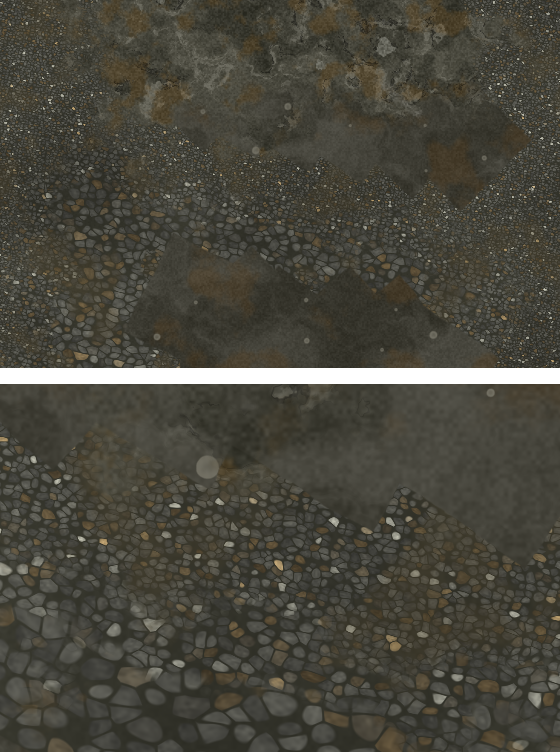
Top: the whole. Bottom: its middle third, enlarged.
A Shadertoy shader for this texture:

```glsl
// Dark weathered ground: gravel and pebbles around angular slabs of lichen-spotted rock

float hash(vec2 p) {
    vec3 q = fract(vec3(p.xyx) * 0.1031);
    q += dot(q, q.yzx + 33.33);
    return fract((q.x + q.y) * q.z);
}

vec2 hash2(vec2 p) { return vec2(hash(p), hash(p + 71.7)); }

mat2 turn(float a) { return mat2(cos(a), sin(a), -sin(a), cos(a)); }

float noise(vec2 p) {
    vec2 i = floor(p), f = fract(p);
    f = f * f * (3.0 - 2.0 * f);
    return mix(mix(hash(i), hash(i + vec2(1, 0)), f.x),
               mix(hash(i + vec2(0, 1)), hash(i + 1.0), f.x), f.y);
}

float fbm(vec2 p) {
    float sum = 0.0, amp = 0.5;
    for (int i = 0; i < 6; i++) {
        sum += amp * noise(p);
        p = turn(0.6) * p * 2.03 + 17.3;
        amp *= 0.54;
    }
    return sum;
}

float segment(vec2 p, vec2 a, vec2 b) {
    vec2 ab = b - a;
    return length(p - a - ab * clamp(dot(p - a, ab) / dot(ab, ab), 0.0, 1.0));
}

float box(vec2 p, vec2 halfSize) {
    vec2 d = abs(p) - halfSize;
    return length(max(d, 0.0)) + min(max(d.x, d.y), 0.0);
}

// Jagged slab: a row of overlapping turned blocks
float slab(vec2 p, vec2 a, vec2 b, float sizeA, float sizeB, float seed) {
    float d = 1e3;
    for (int i = 0; i < 6; i++) {
        float t = float(i) / 5.0;
        vec2 h = hash2(vec2(float(i), seed));
        vec2 c = mix(a, b, t) + 0.03 * (h - 0.5);
        d = min(d, box(turn(0.4 + 0.5 * h.x) * (p - c), mix(sizeA, sizeB, t) * vec2(1.0, 0.8 + 0.3 * h.y)));
    }
    return d;
}

// Packed stones, each with its own size, shade and tint
vec3 stones(vec2 p, float scale, float pale) {
    vec2 q = turn(0.25) * p * scale * vec2(0.85, 1.15);
    q += 0.5 * vec2(noise(q * 0.9), noise(q * 0.9 + 40.0));
    vec2 cell = floor(q), id = cell;
    float near = 9.0, next = 9.0;
    for (int y = -1; y <= 1; y++)
    for (int x = -1; x <= 1; x++) {
        vec2 c = cell + vec2(x, y);
        float d = length(c + 0.1 + 0.8 * hash2(c) - q);
        if (d < near) { next = near; near = d; id = c; }
        else next = min(next, d);
    }
    float aa = scale / iResolution.y, kind = hash(id + 5.3), tone = hash(id + 19.1);
    float radius = mix(0.38, 0.8, hash(id + 31.7));
    float body = smoothstep(0.02, 0.14 + 0.6 * aa, next - near);
    body *= 1.0 - smoothstep(radius - 0.1 - 0.5 * aa, radius + 0.5 * aa, near);
    float shade = mix(0.24, 0.36, tone) + pale * smoothstep(0.91, 1.0, tone);
    vec3 tint = mix(vec3(1.0, 1.0, 0.92), vec3(1.14, 0.97, 0.68), smoothstep(0.78, 0.95, kind));
    vec3 stone = tint * shade * (1.1 - 0.3 * near) * (0.88 + 0.24 * noise(q * 5.0));
    return mix(vec3(0.2, 0.2, 0.165), stone, body);
}

// Scattered pale lichen discs; ragged bends their rims
float spots(vec2 p, float scale, float chance, float ragged) {
    vec2 q = p * scale, cell = floor(q);
    vec2 h = hash2(cell + 8.0);
    float radius = mix(0.03, 0.085, h.y * h.y) * (1.0 + ragged);
    float d = length(q - cell - 0.25 - 0.5 * h) + ragged * 0.3 * (fbm(q * 9.0) - 0.5);
    float aa = scale / iResolution.y;
    float disc = 1.0 - smoothstep(radius - aa, radius + aa, d);
    return disc * step(hash(cell + 2.5), chance) * (0.75 + 0.25 * smoothstep(0.2, 0.8, d / radius));
}

void mainImage(out vec4 fragColor, in vec2 fragCoord) {
    vec2 p = fragCoord / iResolution.y;
    p.x += 0.5 * (1.524 - iResolution.x / iResolution.y);
    float broad = fbm(p * 4.0 + 3.0), patchy = fbm(p * 11.0 + 9.0);
    float grain = noise(p * 240.0) - 0.5;

    // Gravel graded from fine sides to coarse pebbles beside the lower slab
    float bed = min(segment(p, vec2(0.27, 0.05), vec2(0.28, 0.38)) - 0.13,
                    segment(p, vec2(0.4, 0.38), vec2(1.25, 0.2)) - 0.06);
    bed += 0.22 * (patchy - 0.5);
    vec3 color = stones(p, 125.0, 0.3);
    color = mix(color, stones(p + 3.0, 80.0, 0.22), smoothstep(0.14, 0.06, bed));
    color = mix(color, stones(p + 7.0, 43.0, 0.08), smoothstep(0.03, -0.02, bed));
    color *= 0.78 + 0.42 * broad;
    color = mix(color, vec3(0.3, 0.26, 0.17), 0.35 * smoothstep(0.55, 0.75, patchy));

    // Rough rock face with flowing streaks, rust and crevices
    vec2 flow = turn(0.35) * p * vec2(5.0, 8.0) + 1.8 * vec2(broad, patchy);
    float streak = fbm(flow * 1.6), crag = fbm(flow * 4.5 + 20.0);
    vec3 rock = mix(vec3(0.19, 0.19, 0.155), vec3(0.33, 0.325, 0.28), smoothstep(0.25, 0.75, 0.5 * (streak + crag)));
    rock = mix(rock, vec3(0.34, 0.27, 0.15), 0.6 * smoothstep(0.52, 0.72, fbm(p * 16.0 + 50.0)));
    rock *= 1.0 - 0.4 * smoothstep(0.035, 0.0, abs(streak - 0.47)) * smoothstep(0.4, 0.6, crag);
    rock += 0.08 * smoothstep(0.6, 0.75, crag) + 0.07 * grain;
    rock = mix(rock, vec3(0.46, 0.46, 0.42) + 0.2 * grain, 0.75 * spots(p + 0.07, 5.0, 0.3, 0.6));
    float face = -box(p - vec2(0.8, 0.98), vec2(0.55, 0.34)) + 0.3 * (patchy - 0.5);
    color = mix(color, rock, smoothstep(-0.05, 0.06, face));

    // Smooth slabs: crisp edges, clouded surface, round spots
    float upper = slab(p, vec2(0.54, 0.69), vec2(1.24, 0.62), 0.07, 0.14, 3.0);
    float lower = slab(p, vec2(0.55, 0.16), vec2(1.18, 0.02), 0.15, 0.14, 8.0);
    lower = min(lower, box(p - vec2(0.85, -0.05), vec2(0.36, 0.18)));
    float edge = 1.2 / iResolution.y, wear = 0.012 * (patchy - 0.5);
    float cover = smoothstep(edge, -edge, lower + wear);
    float fade = 1.0 - smoothstep(0.64, 0.8, p.y + 0.35 * (patchy - 0.5));
    cover = max(cover, fade * smoothstep(edge, -edge, upper + wear));
    float cloud = fbm(flow * 0.9 + 33.0);
    vec3 smoothRock = mix(vec3(0.205, 0.2, 0.165), vec3(0.29, 0.285, 0.25), smoothstep(0.35, 0.75, cloud));
    smoothRock = mix(smoothRock, vec3(0.32, 0.25, 0.15), 0.5 * smoothstep(0.55, 0.75, fbm(p * 9.0 + 70.0)));
    smoothRock += 0.06 * (crag - 0.5) + 0.03 * grain;
    smoothRock = mix(smoothRock, vec3(0.47, 0.46, 0.41), 0.85 * spots(p, 8.0, 0.4, 0.05));
    color = mix(color, smoothRock, cover);

    // Pale scrape running down the upper rock
    float scrape = segment(p, vec2(1.03, 0.78), vec2(1.14, 0.69)) + 0.05 * (crag - 0.5);
    color = mix(color, vec3(0.4, 0.395, 0.36) + 0.2 * grain, 0.65 * smoothstep(0.022, 0.004, scrape));

    fragColor = vec4(color + 0.02 * grain, 1.0);
}
```
